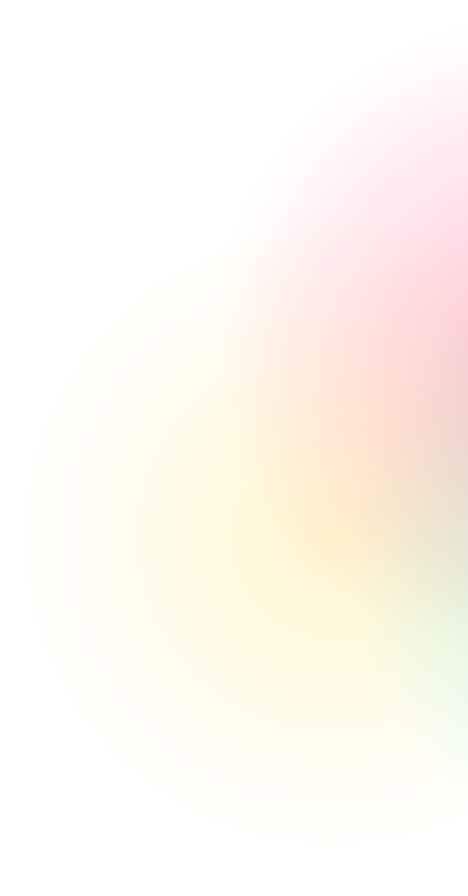
Write a WebGL 1 fragment shader that draws this background.

```glsl
precision highp float;

uniform vec2 u_resolution;

// Lengths and positions are in canvas heights
#define GLOW_RADIUS 0.361
#define YELLOW_CENTER vec2(0.371, 0.401)
#define PINK_CENTER vec2(0.599, 0.622)
#define MINT_CENTER vec2(0.749, 0.375)
#define YELLOW_TINT vec3(1.0, 0.963, 0.812)
#define PINK_TINT vec3(0.996, 0.782, 0.847)
#define MINT_TINT vec3(0.75, 0.976, 0.953)

// Translucent filter: full tint at the center, clear at the rim
vec3 glow(vec2 point, vec2 center, vec3 tint) {
    float strength = max(1.0 - distance(point, center) / GLOW_RADIUS, 0.0);
    return mix(vec3(1.0), tint, strength);
}

void main() {
    vec2 point = gl_FragCoord.xy / u_resolution.y;

    // Overlapping glows multiply over white
    vec3 color = glow(point, YELLOW_CENTER, YELLOW_TINT);
    color *= glow(point, PINK_CENTER, PINK_TINT);
    color *= glow(point, MINT_CENTER, MINT_TINT);

    gl_FragColor = vec4(color, 1.0);
}
```
